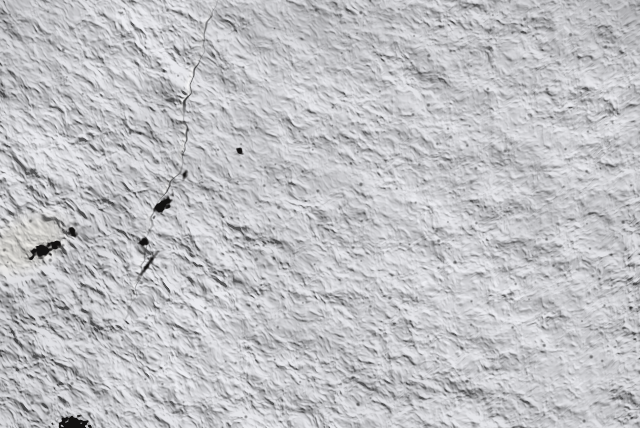
Write a Shadertoy shader that draws this texture.

```glsl
const vec2 LIGHT_DIR = vec2(0.42, 0.907);
const vec3 COOL_TINT = vec3(0.995, 0.998, 1.016);
const vec3 WARM_TINT = vec3(1.008, 1.002, 0.985);
const vec3 HOLE_COLOR = vec3(0.07, 0.065, 0.065);

// Centre and radii of shallow dents, then of deep holes, with their tilts
const vec4 DENTS[7] = vec4[7](
    vec4(0.06, 0.43, 0.13, 0.075), vec4(0.86, 0.07, 0.09, 0.032),
    vec4(0.985, 0.81, 0.045, 0.025), vec4(1.11, 0.975, 0.018, 0.014),
    vec4(0.17, 0.24, 0.10, 0.05), vec4(1.45, 0.04, 0.07, 0.04),
    vec4(1.11, 0.05, 0.08, 0.03));
const float DENT_TILTS[7] = float[7](0.45, -0.1, -0.4, 0.2, -0.35, 0.3, -0.6);
const vec4 HOLES[8] = vec4[8](
    vec4(0.381, 0.521, 0.032, 0.011), vec4(0.336, 0.434, 0.010, 0.010),
    vec4(0.345, 0.380, 0.032, 0.004), vec4(0.102, 0.416, 0.038, 0.014),
    vec4(0.170, 0.459, 0.012, 0.009), vec4(0.560, 0.648, 0.008, 0.007),
    vec4(0.170, 0.002, 0.040, 0.026), vec4(0.432, 0.594, 0.012, 0.004));
const float HOLE_TILTS[8] = float[8](0.85, 0.3, 0.95, 0.4, -0.5, -0.3, -0.1, 1.3);

vec2 hash22(vec2 p) {
    vec3 q = fract(p.xyx * vec3(0.1031, 0.1030, 0.0973));
    q += dot(q, q.yzx + 33.33);
    return fract((q.xx + q.yz) * q.zy);
}

float cornerSlope(vec2 cell, vec2 offset) {
    return dot(hash22(cell) * 2.0 - 1.0, offset);
}

float gradientNoise(vec2 p) {
    vec2 i = floor(p), f = p - i, k = vec2(0.0, 1.0);
    vec2 u = f * f * f * (f * (f * 6.0 - 15.0) + 10.0);
    float low = mix(cornerSlope(i, f), cornerSlope(i + k.yx, f - k.yx), u.x);
    float high = mix(cornerSlope(i + k.xy, f - k.xy), cornerSlope(i + k.yy, f - k.yy), u.x);
    return mix(low, high, u.y);
}

// Distance from an ellipse centre, equal to 1 on the rim
float ellipse(vec2 p, vec4 shape, float tilt) {
    float c = cos(tilt), s = sin(tilt);
    return length(mat2(c, -s, s, c) * (p - shape.xy) / shape.zw);
}

// Separate rounded lumps on a nearly flat ground
float lumps(vec2 p, float frequency) {
    float n = gradientNoise(p * frequency + frequency * 0.37);
    return (n + sqrt(n * n + 0.008)) / frequency;
}

// Plaster grain, with a warped lie that bends from falling to rising
float grainHeight(vec2 p) {
    float bend = 0.5 * p.x - 0.12 * p.x * p.x * p.x;
    vec2 q = vec2(p.x, (p.y + bend) * 1.1) + 20.0;
    q += 0.014 * vec2(gradientNoise(p * 21.0), gradientNoise(p * 21.0 + 60.0));
    float height = 0.42 * gradientNoise(q * 9.0) / 9.0;
    height += 0.50 * gradientNoise(q * 21.0 + 7.3) / 21.0;
    height += 0.60 * lumps(q, 43.0);
    height += 0.68 * lumps(q.yx, 79.0);
    height += 0.50 * lumps(q, 134.0);
    return height;
}

float dentHeight(vec2 p) {
    float wobble = 0.8 * gradientNoise(p * 15.0 + 40.0) + 0.5 * gradientNoise(p * 43.0 + 9.0);
    float height = 0.0;
    for (int i = 0; i < 7; i++) {
        float d = ellipse(p, DENTS[i], DENT_TILTS[i]) + wobble;
        height -= 0.36 * DENTS[i].w * (1.0 - smoothstep(0.65, 1.1, d));
    }
    return height;
}

// Slope facing the light: positive is lit, negative is shaded
float litSlope(vec2 p, float grain) {
    vec2 e = LIGHT_DIR * 0.0019;
    float fine = grainHeight(p - e) - grainHeight(p + e);
    float broad = dentHeight(p - e) - dentHeight(p + e);
    return (fine * grain + broad) / 0.0038;
}

float crackX(float y) {
    float bulge = (y - 0.64) / 0.07;
    float jitter = 0.018 * gradientNoise(vec2(y * 14.0, 2.5)) + 0.012 * gradientNoise(vec2(y * 48.0, 8.5));
    return 0.221 + 0.283 * y + 0.035 * exp(-bulge * bulge) + jitter;
}

float holeMask(vec2 p, float px) {
    float ragged = 0.8 * gradientNoise(p * 55.0 + 11.0) + 0.8 * gradientNoise(p * 110.0);
    float mask = 0.0;
    for (int i = 0; i < 8; i++) {
        float d = (ellipse(p, HOLES[i], HOLE_TILTS[i]) - 0.92 + ragged) * HOLES[i].w;
        mask = max(mask, 1.0 - smoothstep(-0.0012 - px, 0.0012 + px, d));
    }
    return mask;
}

// Sparse soft pinholes, at most one in each grid cell
float pitMask(vec2 p, float size, float px) {
    vec2 cell = floor(p / size), pick = hash22(cell + 71.0);
    vec2 centre = (cell + 0.2 + 0.6 * hash22(cell + 13.0)) * size;
    float radius = mix(0.001, 0.0032, pick.y * pick.y);
    return step(pick.x, 0.28) * (1.0 - smoothstep(radius - px, radius + 0.001 + px, length(p - centre)));
}

void mainImage(out vec4 fragColor, in vec2 fragCoord) {
    vec2 p = fragCoord / iResolution.y;
    float px = 1.0 / iResolution.y;

    // Plaster relief in patches, rougher toward the left, the bottom and the right edge
    float rough = mix(1.15, 0.78, smoothstep(0.1, 1.2, p.x + 0.5 * p.y));
    rough += 0.45 * smoothstep(1.36, 1.48, p.x) * (1.0 - smoothstep(0.3, 0.55, p.y));
    rough += 0.5 * gradientNoise(p * 4.0 + 30.0) + 0.5 * gradientNoise(p * 11.0 + 80.0);
    float hollow = 1.0 - smoothstep(0.4, 1.1, ellipse(p, DENTS[0], DENT_TILTS[0]));
    float slope = clamp(litSlope(p, max(rough, 0.3) * (1.0 - 0.45 * hollow)), -2.2, 1.8);
    float tone = 0.782 + 0.13 * slope - 0.035 * slope * slope;
    tone += 0.09 * gradientNoise(p * 2.5 + 50.0) + 0.06 * gradientNoise(p * 7.0 + 15.0);
    tone += 0.04 * hollow - 0.07 * smoothstep(0.6, 1.0, length(p - vec2(0.75, 0.45)));

    // Broken hairline crack with a pale lip
    float side = p.x - crackX(p.y);
    float width = 0.0006 + 0.006 * max(gradientNoise(vec2(p.y * 30.0, 5.5)), 0.0);
    float broken = smoothstep(-0.25, 0.3, gradientNoise(vec2(p.y * 22.0, 1.5)));
    float visible = smoothstep(0.15, 0.4, p.y) * mix(0.3, 1.0, broken);
    float crack = (1.0 - smoothstep(width - px, width + px, abs(side))) * visible;
    float lip = exp(-abs(side + 0.006) / 0.004) * visible;
    tone = mix(tone + 0.07 * lip, 0.25, crack);

    // Pinholes and deep holes
    tone *= 1.0 - 0.45 * pitMask(p, 0.045, px);
    vec3 color = tone * mix(COOL_TINT, WARM_TINT, max(hollow, 0.6 * lip));
    color = mix(color, HOLE_COLOR, holeMask(p, px));
    fragColor = vec4(clamp(color, 0.0, 1.0), 1.0);
}
```
